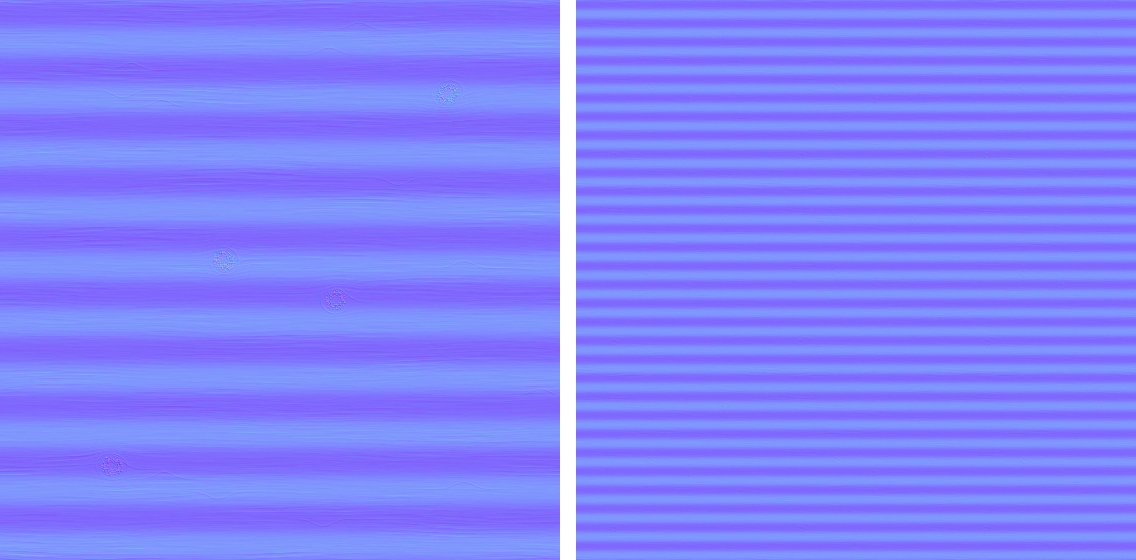
Left, the tile; right, the same tile 3 across and 3 down.
A WebGL 1 fragment shader for this texture map:

```glsl
precision highp float;
uniform vec2 u_resolution;

const float TAU = 6.2831853;

vec2 hash2(vec2 p) {
  return fract(sin(vec2(dot(p, vec2(127.1, 311.7)), dot(p, vec2(269.5, 183.3)))) * 43758.55);
}

// Shortest offset from c to p on the repeating tile
vec2 wrapDelta(vec2 p, vec2 c) {
  return fract(p - c + 0.5) - 0.5;
}

float bell(float x) {
  return exp(-x * x);
}

// Squared distance to the nearest cell point, wrapping after n cells
float cellular(vec2 p, vec2 n) {
  p *= n;
  vec2 base = floor(p);
  vec2 f = p - base;
  float nearest = 1.0;
  for (int y = -1; y <= 1; y++) {
    for (int x = -1; x <= 1; x++) {
      vec2 o = vec2(float(x), float(y));
      vec2 v = o + hash2(mod(base + o, n)) - f;
      nearest = min(nearest, dot(v, v));
    }
  }
  return nearest;
}

// Four knots spaced evenly across, along a cubic
vec2 knotCenter(float k) {
  float t = k - 1.5;
  return vec2(0.2 * (k + 1.0), 0.5 - 0.1065 * t + 0.146 * t * t * t);
}

float surfaceHeight(vec2 p) {
  float h = 0.0;
  vec2 q = p;
  q.y += 0.003 * sin(TAU * (p.x + 2.0 * p.y)) + 0.0015 * sin(TAU * (3.0 * p.x - 5.0 * p.y));

  // Knots: broken rim with a tail, and a rough core; the grain bends around them
  for (int i = 0; i < 4; i++) {
    vec2 d = wrapDelta(p, knotCenter(float(i)));
    float side = mod(float(i), 2.0) * 2.0 - 1.0;
    float angle = atan(d.y, d.x);
    float r = length(d * vec2(1.0, 1.2)) + 0.0015 * sin(2.0 * angle + float(i));
    q.y -= 0.6 * d.y * bell(r / 0.035);
    h += 0.00022 * (0.65 + 0.35 * sin(angle + 2.0 * float(i))) * bell((r - 0.028) / 0.0014);
    h += 0.0001 * bell((r - 0.012) / 0.0016);
    float tail = d.y + side * (0.024 * bell(d.x / 0.026) - 0.004);
    h += 0.0002 * bell(tail / 0.0014) * bell((d.x - 0.025) / 0.035);
    if (r < 0.024) {
      float rough = smoothstep(0.024, 0.017, r) * smoothstep(0.0, 0.014, r);
      h += 0.0009 * rough * cellular(p, vec2(290.0));
    }
  }

  // Single fibres that bulge up or down
  for (int i = 0; i < 12; i++) {
    vec2 seed = hash2(vec2(float(i), 7.0));
    vec2 d = wrapDelta(p, seed);
    float bulge = 0.013 * sign(fract(seed.x * 37.0) - 0.5) * bell(d.x / 0.024);
    h += 0.00017 * bell((d.y - bulge) / 0.0014) * bell(d.x / 0.075);
  }

  // Fine grain and sparse scratches, stronger in some patches and at the tile border
  float patches = 0.5 + 0.25 * sin(TAU * (p.x + 7.0 * p.y)) + 0.25 * sin(TAU * (2.0 * p.x - 13.0 * p.y + 0.3));
  patches += 0.7 * bell(wrapDelta(p, vec2(0.0)).y / 0.016);
  h += 0.00017 * (0.4 + patches) * cellular(q, vec2(7.0, 230.0));
  h += 0.00012 * cellular(q + vec2(0.13, 0.0), vec2(16.0, 160.0));
  h += 0.00005 * cellular(q, vec2(60.0, 300.0));
  h -= 0.0002 * patches * smoothstep(0.12, 0.0, cellular(q, vec2(5.0, 90.0)));
  return h;
}

void main() {
  vec2 p = gl_FragCoord.xy / u_resolution;
  float e = 0.0007;
  float h = surfaceHeight(p);
  vec2 slope = vec2(surfaceHeight(p + vec2(e, 0.0)), surfaceHeight(p + vec2(0.0, e))) - h;

  // Ten flattened horizontal corrugations plus surface relief, packed as a normal
  float wave = sin(TAU * 10.0 * p.y);
  wave *= 1.35 / sqrt(1.0 + 0.82 * wave * wave);
  vec2 n = vec2(0.0, 0.19 * wave) - slope / e;
  n = clamp(n, -0.6, 0.6);
  gl_FragColor = vec4(0.5 + 0.5 * vec3(n, sqrt(1.0 - dot(n, n))), 1.0);
}
```
